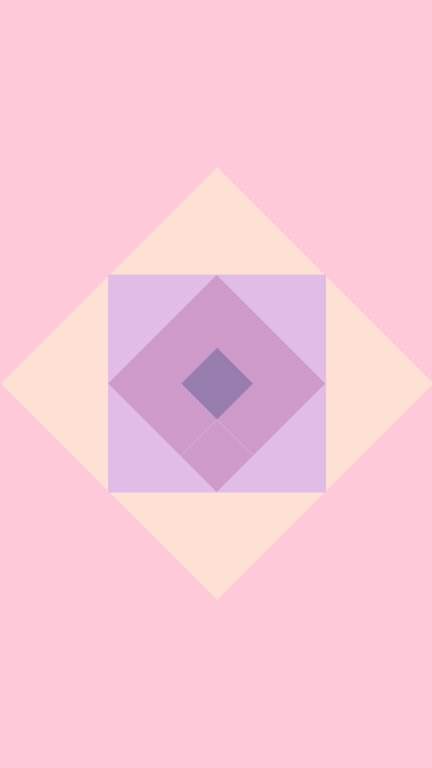
Reproduce this background procedurally as a Shadertoy shader.

```glsl
// Nested flat diamonds and a square, centred on a plain pink field.
// Each shape is a distance function in units of the canvas width,
// painted from the largest to the smallest with smoothed edges.

#define CENTRE        vec2(0.0025, 0.001)
#define OUTER_RADIUS  0.501
#define SQUARE_HALF   0.2523
#define INNER_RADIUS  0.2512
#define CORE_RADIUS   0.083
#define SEAM_WIDTH    0.0012
#define SEAM_STRENGTH 0.3

const vec3 PINK   = vec3(0.996, 0.790, 0.850);
const vec3 CREAM  = vec3(0.996, 0.880, 0.832);
const vec3 LILAC  = vec3(0.880, 0.738, 0.900);
const vec3 MAUVE  = vec3(0.804, 0.604, 0.792);
const vec3 VIOLET = vec3(0.592, 0.494, 0.686);

float diamondDistance(vec2 p, float radius) {
    return (abs(p.x) + abs(p.y) - radius) * 0.70711;
}

float squareDistance(vec2 p, float halfSide) {
    return max(abs(p.x), abs(p.y)) - halfSide;
}

// Coverage of a shape, smoothed over one pixel
float coverage(float distance, float pixel) {
    return clamp(0.5 - distance / pixel, 0.0, 1.0);
}

void mainImage(out vec4 fragColor, in vec2 fragCoord) {
    float pixel = 1.0 / iResolution.x;
    vec2 p = (fragCoord - 0.5 * iResolution.xy) * pixel - CENTRE;

    // Large diamond and the square inside it
    vec3 color = mix(PINK, CREAM, coverage(diamondDistance(p, OUTER_RADIUS), pixel));
    color = mix(color, LILAC, coverage(squareDistance(p, SQUARE_HALF), pixel));

    // Inner diamond
    float inner = coverage(diamondDistance(p + vec2(0.001, 0.0), INNER_RADIUS), pixel);
    color = mix(color, MAUVE, inner);

    // Faint seams spreading down from the lowest corner of the core
    float seamDistance = abs(p.y + abs(p.x) + CORE_RADIUS) * 0.70711;
    float seam = (1.0 - smoothstep(0.0, SEAM_WIDTH + pixel, seamDistance)) * inner;
    color = mix(color, LILAC, seam * SEAM_STRENGTH);

    // Core diamond
    color = mix(color, VIOLET, coverage(diamondDistance(p, CORE_RADIUS), pixel));

    fragColor = vec4(color, 1.0);
}
```
